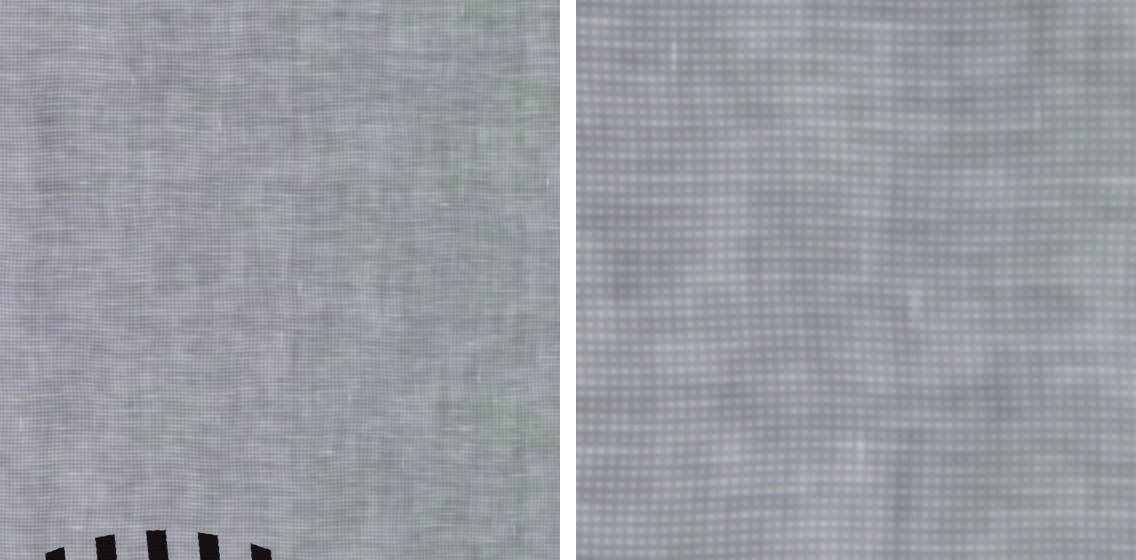
Left: the whole. Right: its middle third, enlarged.
This texture is drawn by a Shadertoy shader. Its source:

```glsl
#define THREADS 150.0
#define WEFT_CONTRAST 0.030
#define WARP_CONTRAST 0.020
#define STREAK_CONTRAST 0.036
#define FLECK_CELLS 11.0
#define FLECK_GLOW 0.11
#define BAR_SPACING 0.092
#define BAR_HALF_WIDTH 0.0175
#define CLOTH_LEFT vec3(0.612, 0.620, 0.652)
#define CLOTH_RIGHT vec3(0.582, 0.604, 0.620)
#define BAR_INK vec3(0.085, 0.065, 0.075)

const float TAU = 6.2831853;

float hash(float n) {
    return fract(sin(n * 127.1) * 4375.85);
}

vec2 hash2(vec2 p) {
    return fract(sin(vec2(dot(p, vec2(127.1, 311.7)), dot(p, vec2(269.5, 183.3)))) * 4375.85);
}

// Uneven thickness along one thread: layered sines with random phases
float slub(float id, float along) {
    float phase = TAU * hash(id);
    float pitch = 0.7 + 0.6 * hash(id + 0.37);
    float wave = 0.45 * sin(along * pitch + phase)
               + 0.35 * sin(along * pitch * 2.3 + phase * 5.0)
               + 0.25 * sin(along * pitch * 5.1 + phase * 9.0);
    return wave + 0.9 * (hash(id + 0.71) - 0.5);
}

// Blend neighbouring threads into soft parallel streaks
float streaks(float along, float across, float seed) {
    float id = floor(across);
    float blend = smoothstep(0.0, 1.0, across - id);
    return mix(slub(id + seed, along), slub(id + 1.0 + seed, along), blend);
}

// Cellular scatter of small pale knots, stretched along either thread direction
float flecks(vec2 uv) {
    vec2 p = uv * FLECK_CELLS;
    vec2 cell = floor(p);
    float glow = 0.0;
    for (int y = -1; y <= 1; y++) {
        for (int x = -1; x <= 1; x++) {
            vec2 id = cell + vec2(x, y);
            vec2 traits = hash2(id + 41.0);
            vec2 offset = p - id - hash2(id);
            vec2 size = traits.y < 0.6 ? vec2(0.035, 0.15) : vec2(0.10, 0.035);
            offset /= size * (0.6 + 0.6 * traits.y);
            glow += smoothstep(0.55, 1.0, traits.x) * exp(-dot(offset, offset));
        }
    }
    return glow;
}

// Printed bars whose tops follow a shallow arch
float arcBars(vec2 uv) {
    float arch = 0.053 - 0.95 * (uv.x - 0.29) * (uv.x - 0.29);
    float x = uv.x - 0.1 * (0.035 - uv.y) - 0.096;
    float index = clamp(round(x / BAR_SPACING), 0.0, 4.0);
    float side = abs(x - index * BAR_SPACING) - BAR_HALF_WIDTH;
    float edge = max(side, uv.y - arch);
    edge += 0.0006 * sin(uv.y * 520.0 + index) * sin(uv.x * 430.0);
    return 1.0 - smoothstep(-0.0016, 0.0016, edge);
}

void mainImage(out vec4 fragColor, in vec2 fragCoord) {
    vec2 uv = fragCoord / iResolution.xy;
    float leftness = 1.0 - smoothstep(0.1, 0.9, uv.x);

    // Slightly wavering thread positions
    vec2 grid = uv * THREADS;
    grid.x += 0.25 * sin(uv.y * 17.0 + uv.x * 9.0) + 0.15 * sin(uv.y * 41.0);
    grid.y += 0.25 * sin(uv.x * 13.0 + uv.y * 11.0) + 0.15 * sin(uv.x * 37.0);

    // Weave, with the colour channels shifted to give warm and cool fringes
    vec3 fringe = vec3(0.0, 0.5, 1.15) * mix(0.55, 1.0, leftness);
    vec3 weft = cos(TAU * grid.y + fringe);
    vec3 warp = cos(TAU * grid.x - fringe);
    vec3 weave = WEFT_CONTRAST * weft + WARP_CONTRAST * warp + 0.012 * weft * warp;
    weave *= mix(0.65, 1.1, leftness);

    // Fine and broad streaks in both directions
    float tone = 0.95 * streaks(uv.x * 28.0, grid.y, 3.0)
               + 0.55 * streaks(uv.x * 15.0, grid.y * 0.37, 211.0)
               + 0.55 * streaks(uv.y * 32.0, grid.x * 0.8, 419.0)
               + 0.65 * streaks(uv.y * 14.0, grid.x * 0.33, 631.0)
               + 0.30 * streaks(uv.y * 5.0, grid.x * 0.1, 853.0);

    // Slow drift between violet and neutral grey
    float drift = streaks(uv.x * 9.0, uv.y * 24.0, 97.0) + streaks(uv.y * 9.0, uv.x * 30.0, 157.0);

    vec3 color = mix(CLOTH_RIGHT, CLOTH_LEFT, leftness);
    color += weave + STREAK_CONTRAST * tone;
    color += drift * vec3(0.003, -0.003, 0.008);
    color += FLECK_GLOW * flecks(uv);
    color = mix(color, BAR_INK + 0.15 * weave, arcBars(uv));
    fragColor = vec4(clamp(color, 0.0, 1.0), 1.0);
}
```
